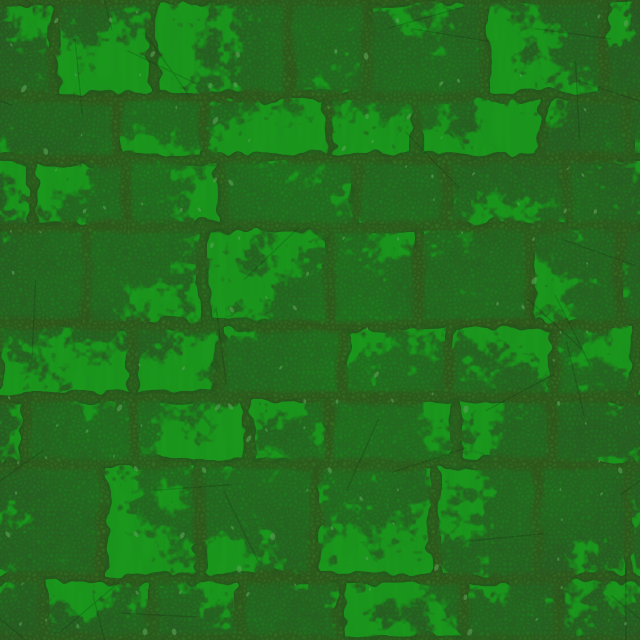
This texture is drawn by a WebGL 1 fragment shader. Its source:

```glsl
precision highp float;
// Worn green block wall: eight uneven courses of chipped paint over leathery stone.
uniform vec2 u_resolution;

float hash(vec2 p) {
  return fract(sin(dot(p, vec2(127.1, 311.7))) * 43758.55);
}

vec2 hash2(vec2 p) {
  return vec2(hash(p), hash(p + 37.3));
}

// Value noise that tiles the canvas with n cells per side
float noise(vec2 p, float n) {
  p *= n;
  vec2 i = floor(p), f = fract(p);
  f = f * f * (3.0 - 2.0 * f);
  vec2 a = mod(i, n), b = mod(i + 1.0, n);
  return mix(mix(hash(a), hash(vec2(b.x, a.y)), f.x),
             mix(hash(vec2(a.x, b.y)), hash(b), f.x), f.y);
}

// Tiling cellular noise: 0 on the creases between cells, larger inside
float cells(vec2 p, float n) {
  p *= n;
  vec2 i = floor(p), f = fract(p);
  float near = 4.0, second = 4.0;
  for (int y = -1; y <= 1; y++) {
    for (int x = -1; x <= 1; x++) {
      vec2 o = vec2(float(x), float(y));
      float d = length(o + hash2(mod(i + o, n)) - f);
      second = min(second, max(near, d));
      near = min(near, d);
    }
  }
  return second - near;
}

// Position of an upright joint, in block widths
float joint(float n, float row) {
  return n + 0.36 * (hash(vec2(mod(n, 6.0), row + 11.0)) - 0.5);
}

// Fine straight creases scattered over the canvas
float scratches(vec2 p) {
  float s = 0.0;
  for (int i = 0; i < 28; i++) {
    vec2 h = hash2(vec2(float(i), 5.0));
    vec2 r = fract(p - h + 0.5) - 0.5;
    float angle = 6.2832 * hash(h + 2.0);
    vec2 dir = vec2(cos(angle), sin(angle));
    float along = clamp(dot(r, dir), -0.06, 0.06);
    s = max(s, smoothstep(0.0018, 0.0004, length(r - dir * along)));
  }
  return s;
}

// Sparse pale chips, at most one per grid cell
float chips(vec2 p) {
  vec2 i = floor(p * 20.0), h = hash2(i + 71.0);
  vec2 r = fract(p * 20.0) - mix(vec2(0.2), vec2(0.8), h);
  r.x += r.y * (h.x - 0.5);
  float size = mix(0.03, 0.1, h.y * h.y);
  return step(0.68, hash(i + 9.0)) * smoothstep(size + 0.03, size - 0.02, length(r * vec2(1.3, 0.9)));
}

void main() {
  vec2 p = gl_FragCoord.xy / u_resolution;
  p.y = 1.0 - p.y;

  // Wavering block edges
  vec2 w = p + 0.009 * (vec2(noise(p, 26.0), noise(p + 0.37, 26.0)) - 0.5);
  w = fract(w);

  // Course tops, from the top of the canvas down, and a mask for the current course
  vec4 upper = vec4(0.0, 0.151, 0.249, 0.353), lower = vec4(0.508, 0.62, 0.725, 0.904);
  vec4 upperEnd = vec4(upper.yzw, lower.x), lowerEnd = vec4(lower.yzw, 1.0);
  vec4 inUpper = step(upper, vec4(w.y)) - step(upperEnd, vec4(w.y));
  vec4 inLower = step(lower, vec4(w.y)) - step(lowerEnd, vec4(w.y));
  float row = dot(inUpper, vec4(0, 1, 2, 3)) + dot(inLower, vec4(4, 5, 6, 7));
  float shift = dot(inUpper, vec4(0.58, 0.93, 0.2, -0.05)) + dot(inLower, vec4(0.13, 0.21, 0.95, 0.3));
  float top = dot(inUpper, upper) + dot(inLower, lower);
  float bottom = dot(inUpper, upperEnd) + dot(inLower, lowerEnd);

  // Six blocks per course, with jittered joints
  float u = w.x * 6.0 - shift;
  float id = floor(u + 0.5);
  id -= step(u, joint(id, row));
  float left = joint(id, row), right = joint(id + 1.0, row);
  vec2 local = vec2((u - left) / (right - left), (w.y - top) / (bottom - top)) - 0.5;
  float edge = min(min(u - left, right - u) / 6.0, min(w.y - top, bottom - w.y));

  // Stone with a pebbled, creased skin
  float grain = 0.4 * noise(p, 22.0) + 0.28 * noise(p, 48.0) + 0.2 * noise(p, 96.0) + 0.12 * noise(p, 190.0);
  float leather = cells(p, 140.0);
  float cloud = 0.6 * noise(p, 4.0) + 0.4 * noise(p, 9.0);
  float tone = 0.4 + 0.75 * (cloud - 0.5) + 0.7 * (leather - 0.3) + 0.4 * (grain - 0.5);
  vec3 color = mix(vec3(0.15, 0.37, 0.13), vec3(0.11, 0.49, 0.11), clamp(tone, -0.2, 1.1));

  // Earthy mortar, fading in and out
  float mortar = smoothstep(0.014, 0.003, edge + 0.008 * (grain - 0.5));
  color = mix(color, vec3(0.19, 0.355, 0.11) * (0.92 + 0.25 * leather), mortar * (0.5 + 0.45 * noise(p, 12.0)));

  // Paint left on part of each block, eaten away in speckles
  vec2 block = vec2(mod(id, 6.0), row);
  float angle = 6.2832 * hash(block + 3.0);
  float cover = mix(-0.65, 0.42, hash(block + 20.0)) + 2.0 * (grain - 0.5);
  cover += 1.0 * dot(local, vec2(cos(angle), sin(angle))) + 0.35 * (noise(p, 130.0) - 0.5);
  float ragged = edge + 0.012 * (noise(p, 70.0) - 0.5) - 0.008;
  float inside = smoothstep(-0.001, 0.0015, ragged);
  float rim = smoothstep(-0.008, 0.0, ragged) * (1.0 - inside) * smoothstep(-0.05, 0.2, cover);
  color = mix(color, vec3(0.13, 0.31, 0.1), 0.6 * rim);
  float thin = inside * smoothstep(-0.06, 0.06, cover);
  float solid = inside * smoothstep(0.05, 0.2, cover);
  color = mix(color, vec3(0.11, 0.51, 0.11), 0.85 * thin);
  float streak = noise(p * vec2(1.0, 0.125), 160.0) - 0.5;
  color = mix(color, vec3(0.1, 0.59 + 0.025 * streak, 0.11), 0.95 * solid);

  // Scratches and pale chips
  color *= 1.0 - 0.14 * scratches(p);
  color = mix(color, vec3(0.36, 0.64, 0.34), 0.6 * chips(p));
  gl_FragColor = vec4(color, 1.0);
}
```
